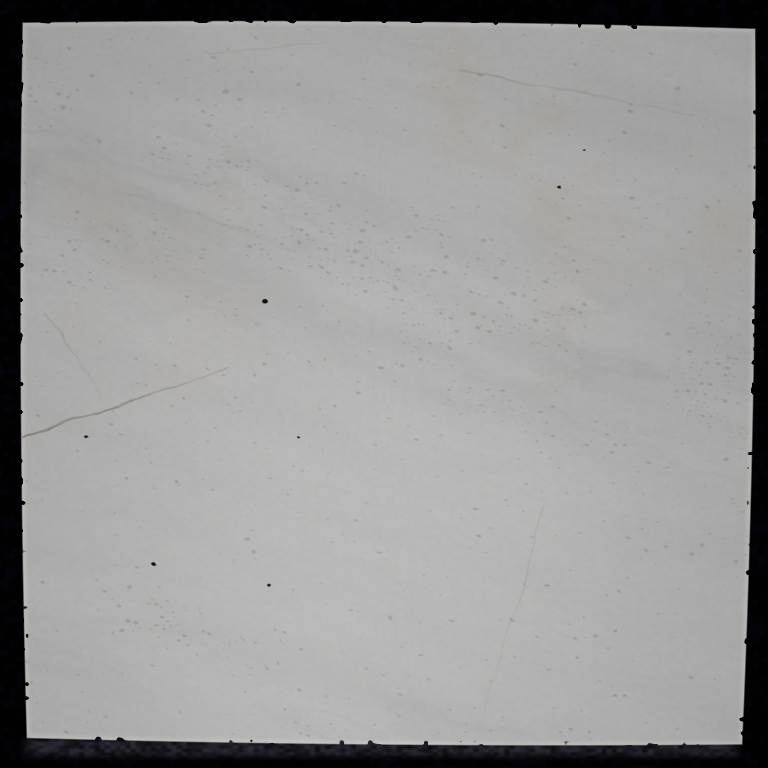
This texture is drawn by a WebGL 2 fragment shader. Its source:

```glsl
#version 300 es
precision highp float;
// A pale grey, faintly veined stone slab with pits and hairline cracks on a black ground.

uniform vec2 u_resolution;
out vec4 fragColor;

const vec3 GROUND = vec3(0.006, 0.003, 0.009);
const vec3 LEDGE = vec3(0.11, 0.11, 0.13);
const vec3 STONE_TINT = vec3(1.0, 0.997, 0.994);
const vec3 CRACK_TINT = vec3(0.40, 0.37, 0.32);
const vec3 PIT_TINT = vec3(0.42, 0.42, 0.41);
const float EDGE_TONE = 0.603;       // stone brightness far from the light
const float LIGHT_GAIN = 0.125;      // extra brightness under the light
const vec2 LIGHT_CENTRE = vec2(0.47, 0.30);
const float BED_SLOPE = 0.33;        // fall of the bedding from left to right
const float STREAK_DEPTH = 0.055;
const float GRAIN_DEPTH = 0.014;
const int SPECK_COUNT = 7;
const int CRACK_COUNT = 5;
// start xy, end xy of each hairline crack
const vec4 CRACKS[CRACK_COUNT] = vec4[](
    vec4(0.03, 0.43, 0.29, 0.52), vec4(0.71, 0.34, 0.62, 0.05),
    vec4(0.60, 0.91, 0.90, 0.85), vec4(0.06, 0.59, 0.135, 0.48),
    vec4(0.27, 0.93, 0.43, 0.95));
const float CRACK_STRENGTH[CRACK_COUNT] = float[](0.75, 0.18, 0.28, 0.25, 0.18);

float hash(vec2 p) {
    return fract(sin(dot(p, vec2(127.1, 311.7))) * 43758.5453);
}

float noise(vec2 p) {
    vec2 i = floor(p), f = fract(p);
    f = f * f * (3.0 - 2.0 * f);
    return mix(mix(hash(i), hash(i + vec2(1, 0)), f.x),
               mix(hash(i + vec2(0, 1)), hash(i + vec2(1, 1)), f.x), f.y);
}

float fbm(vec2 p) {
    float sum = 0.0, amp = 0.5;
    for (int i = 0; i < 5; i++) {
        sum += amp * noise(p);
        p = p * 2.03 + 17.3;
        amp *= 0.5;
    }
    return sum;
}

float bulge(float t) { return 4.0 * t * (1.0 - t); }

// Distance inward from the slightly bowed, unequal sides of the slab
float slabDistance(vec2 p) {
    float left = mix(0.036, 0.030, p.y) - 0.006 * bulge(p.y);
    float right = mix(0.965, 0.983, p.y) + 0.007 * bulge(p.y);
    float bottom = mix(0.040, 0.031, p.x) - 0.005 * bulge(p.x);
    float top = mix(0.970, 0.962, p.x) + 0.006 * bulge(p.x);
    return min(min(p.x - left, right - p.x), min(p.y - bottom, top - p.y));
}

// Scattered oval pits, one candidate per cell
float pits(vec2 p, float cells, float density, float px) {
    vec2 g = p * cells, id = floor(g);
    vec2 centre = 0.3 + 0.4 * vec2(hash(id + 3.1), hash(id + 7.7));
    vec2 d = (fract(g) - centre) * vec2(1.0, 1.7);
    d += 0.16 * (noise(g * 4.0) - 0.5);
    float radius = mix(0.08, 0.27, hash(id + 11.9));
    float soft = 0.08 + px * cells;
    return step(hash(id), density) * (1.0 - smoothstep(radius - soft, radius + soft, length(d)));
}

float crack(vec2 p, vec4 ends, float px) {
    vec2 along = ends.zw - ends.xy, rel = p - ends.xy;
    float t = clamp(dot(rel, along) / dot(along, along), 0.0, 1.0);
    float d = length(rel - along * t);
    float fade = (1.0 - 0.7 * t) * (0.35 + 0.65 * noise(p * 60.0));
    return fade * (1.0 - smoothstep(0.0, 0.0012 + px, d));
}

void main() {
    vec2 p = gl_FragCoord.xy / u_resolution;
    float px = 1.0 / min(u_resolution.x, u_resolution.y);

    // Bedding coordinates: x runs along the layers, y across them
    vec2 warp = vec2(fbm(p * 4.0), fbm(p * 4.0 + 31.0)) - 0.5;
    vec2 bed = vec2(p.x - BED_SLOPE * p.y, p.y + BED_SLOPE * p.x) + 0.07 * warp;
    float upperBand = exp(-pow((bed.y - 0.80) / 0.13, 2.0));
    float lowerBand = exp(-pow((bed.y - 0.23) / 0.06, 2.0));
    float band = max(upperBand, 0.7 * lowerBand);

    // Broad light, streaks and thin veins
    vec2 fromLight = (p - LIGHT_CENTRE) * vec2(1.3, 1.05);
    float tone = EDGE_TONE + LIGHT_GAIN * exp(-1.9 * dot(fromLight, fromLight));
    float streaks = fbm(bed * vec2(3.5, 19.0)) - 0.48;
    float vein = 1.0 - smoothstep(0.0, 0.05, abs(fbm(bed * vec2(3.0, 11.0) + 5.0) - 0.5));
    tone += STREAK_DEPTH * streaks * (0.45 + 0.75 * band + 0.4 * smoothstep(0.5, 0.9, p.y));
    tone -= 0.012 * vein * (0.25 + band) + 0.012 * upperBand;
    tone += GRAIN_DEPTH * (noise(p * vec2(190.0, 240.0)) - 0.5);
    vec3 stone = tone * STONE_TINT;
    float stain = smoothstep(0.62, 0.78, fbm(p * 7.0 + 50.0)) * smoothstep(0.4, 0.9, p.y);
    stone -= stain * vec3(0.01, 0.015, 0.04);

    // Pits gather along the bands
    float cluster = smoothstep(0.40, 0.65, noise(bed * vec2(8.0, 16.0) + 9.0));
    float pitted = pits(bed, 75.0, 0.03 + 0.32 * band * cluster, px);
    pitted = max(pitted, 0.7 * pits(bed + 4.0, 130.0, 0.02 + 0.25 * band * cluster, px));
    stone = mix(stone, PIT_TINT, 0.32 * pitted);

    // Hairline cracks and a few black specks
    vec2 jag = 0.022 * (vec2(fbm(p * 13.0), fbm(p * 13.0 + 20.0)) - 0.48);
    for (int i = 0; i < CRACK_COUNT; i++)
        stone = mix(stone, CRACK_TINT, CRACK_STRENGTH[i] * crack(p + jag, CRACKS[i], px));
    for (int i = 0; i < SPECK_COUNT; i++) {
        vec2 seed = vec2(float(i), 4.0);
        vec2 centre = 0.1 + 0.8 * vec2(hash(seed), hash(seed + 9.0));
        float radius = mix(0.0012, 0.0034, hash(seed + 5.0));
        float d = length((p - centre) * vec2(0.85, 1.2)) + 0.002 * (noise(p * 300.0) - 0.5);
        stone *= 1.0 - 0.9 * (1.0 - smoothstep(radius - px, radius + px, d));
    }

    // Chipped edge with a thin pale rim
    float inside = slabDistance(p);
    float chips = 0.005 * smoothstep(0.72, 0.95, noise(p * 110.0));
    stone += vec3(0.055, 0.045, 0.04) * (1.0 - smoothstep(0.001, 0.009, inside));
    float cover = smoothstep(-px, px, inside - chips);

    // Black ground with a dim speckled ledge under the slab
    float ledge = smoothstep(0.008, 0.022, p.y) * (1.0 - smoothstep(0.033, 0.042, p.y));
    ledge *= smoothstep(0.02, 0.05, p.x) * (1.0 - smoothstep(0.95, 0.97, p.x));
    vec3 ground = GROUND + LEDGE * ledge * (0.4 + 1.1 * noise(p * vec2(150.0, 220.0)));
    ground += vec3(0.01, 0.01, 0.03) * smoothstep(0.6, 0.9, noise(p * 120.0));

    fragColor = vec4(mix(ground, stone, cover), 1.0);
}
```
